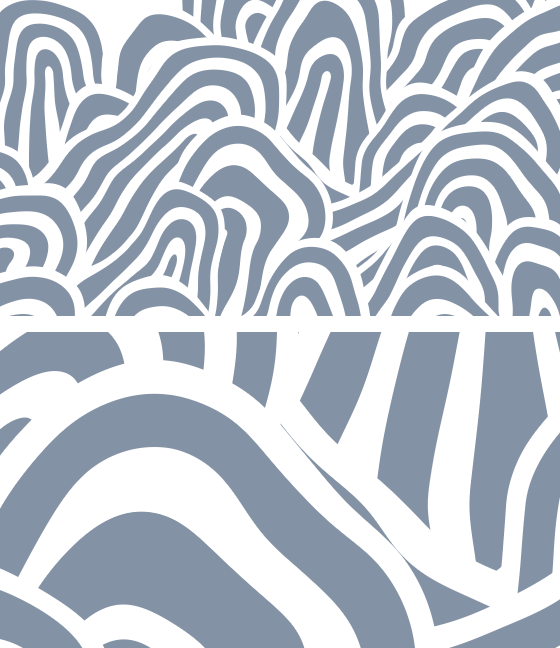
Top: the whole. Bottom: its middle third, enlarged.
Give the GLSL for this pattern, as a Shadertoy shader.

```glsl
// Overlapping striped hills in slate blue on white. Each hill is a flared,
// leaning arch whose depth field is cut into bands; the hills are painted
// row by row from back (top) to front (bottom), each with a white rim.

#define PERIOD 0.074      // one blue band plus one white band
#define BLUE_SHARE 0.575  // mean blue part of a period
#define RIM 0.024         // white border of each hill
#define ROWS 7
#define COLS 5
#define ROW_STEP 0.225
#define COL_STEP 0.5
#define WOBBLE 0.1        // bending of the outlines
#define CAP 0.72          // below 1 the crests grow taller
#define SLATE vec3(0.512, 0.571, 0.645)
#define PAPER vec3(1.0)

vec2 hash2(vec2 p) {
    vec3 a = fract(p.xyx * vec3(0.1031, 0.1030, 0.0973));
    a += dot(a, a.yzx + 33.33);
    return fract((a.xx + a.yz) * a.zy);
}

// Smooth vector noise in 0..1
vec2 noise2(vec2 p) {
    vec2 i = floor(p), f = p - i;
    vec2 u = f * f * f * (f * (f * 6.0 - 15.0) + 10.0);
    vec2 low = mix(hash2(i), hash2(i + vec2(1, 0)), u.x);
    vec2 high = mix(hash2(i + vec2(0, 1)), hash2(i + vec2(1, 1)), u.x);
    return mix(low, high, u.y);
}

// Depth below the outline of an arch with its core at the origin;
// flare holds the spread of the left and the right leg
float archDepth(vec2 q, float radius, vec2 flare) {
    float s = max(-q.y, 0.0) / radius;
    float spread = 1.0 + (q.x < 0.0 ? flare.x : flare.y) * s * s / (s + 1.0);
    return radius - length(vec2(q.x / spread, CAP * max(q.y, 0.0)));
}

// Paint one hill over the colour below it
vec3 paintHill(vec3 below, vec2 p, vec2 cell) {
    vec2 shift = hash2(cell + 11.0);
    vec2 shape = hash2(cell + 37.0);
    vec2 legs = hash2(cell + 71.0);

    // Staggered, jittered crest
    float stagger = 0.5 * mod(cell.y, 2.0);
    vec2 crest = vec2((cell.x + stagger + 0.6 * (shift.x - 0.5)) * COL_STEP - 0.25,
                      1.25 - (cell.y + 0.7 * (shift.y - 0.5)) * ROW_STEP);
    float radius = RIM + PERIOD * (2.3 + 0.5 * floor(3.0 * shape.x));

    // Lean the axis around the crest and bend the space
    vec2 q = p - crest;
    q += WOBBLE * (noise2(p * 3.4 + cell * 17.3) - 0.5);
    q += 0.22 * WOBBLE * (noise2(p * 8.0 + cell * 23.9) - 0.5);
    float lean = mix(-0.75, 0.3, shape.y);
    q = mat2(cos(lean), -sin(lean), sin(lean), cos(lean)) * q;
    q.y += radius / CAP;

    vec2 flare = mix(vec2(0.3, 0.4), vec2(1.1, 1.1), legs);
    float depth = archDepth(q, radius, flare);
    float pixel = max(length(vec2(dFdx(depth), dFdy(depth))), 1e-5);

    // Bands of uneven thickness that follow the outline
    float share = BLUE_SHARE + 0.22 * (noise2(p * 5.0 + cell * 7.7).x - 0.5);
    float band = (depth - RIM) / PERIOD;
    float offCentre = abs(fract(band - 0.5 * BLUE_SHARE + 0.5) - 0.5);
    float blue = clamp((0.5 * share - offCentre) * PERIOD / pixel + 0.5, 0.0, 1.0);
    blue *= step(0.0, band + 0.5 * (1.0 - BLUE_SHARE));

    float cover = clamp(depth / pixel + 0.5, 0.0, 1.0);
    return mix(below, mix(PAPER, SLATE, blue), cover);
}

void mainImage(out vec4 fragColor, in vec2 fragCoord) {
    vec2 p = fragCoord / iResolution.y;
    vec3 colour = PAPER;
    for (int row = 0; row < ROWS; row++) {
        for (int i = 0; i < COLS; i++) {
            // Mixed column order, so that neighbours overlap both ways
            int col = (i * 2 + row * 3) % COLS;
            colour = paintHill(colour, p, vec2(col, row));
        }
    }
    fragColor = vec4(colour, 1.0);
}
```
